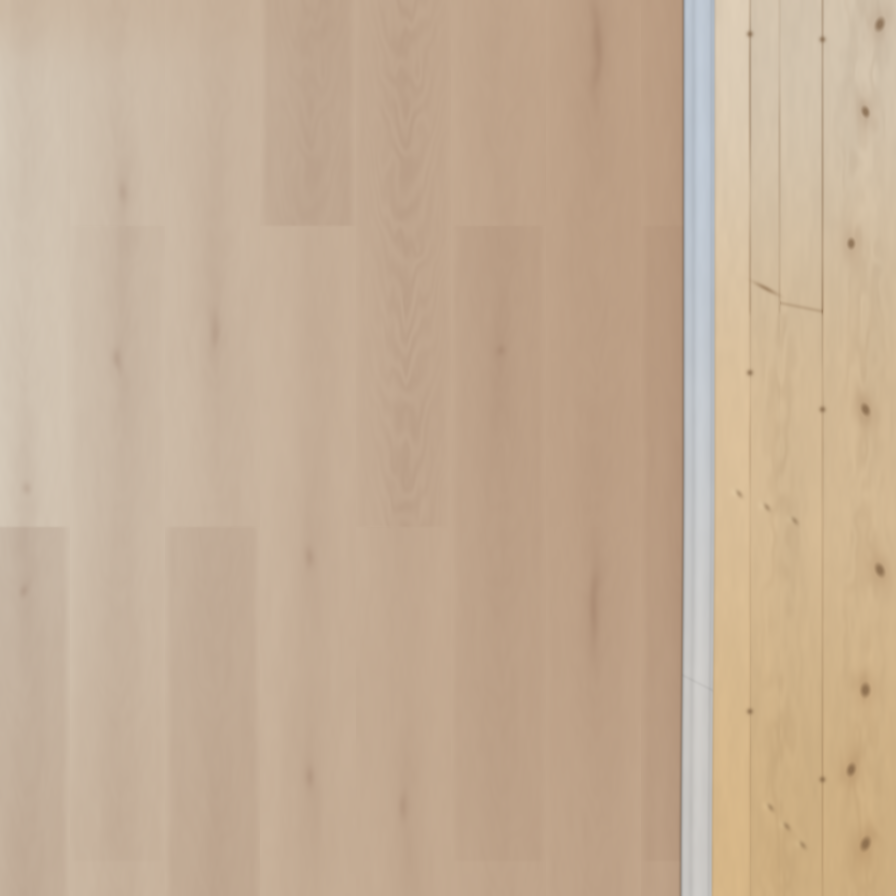
A WebGL 2 fragment shader for this texture:

```glsl
#version 300 es
precision highp float;
// Pale oak plank floor beside a blue-grey metal strip and knotty pine boards.
uniform vec2 u_resolution;
out vec4 fragColor;

// Floor
const float PLANK_W = 0.1063, PLANK_X0 = -0.0283, PLANK_LEN = 0.709;
const float JOINT_EVEN = 0.412, JOINT_ODD = 0.748, JOINT_SOFT = 0.0025;
const vec3 OAK_LEFT = vec3(0.82, 0.77, 0.705);
const vec3 OAK_RIGHT = vec3(0.738, 0.622, 0.52);
const vec3 OAK_WARM = vec3(0.76, 0.66, 0.56);
const vec3 STAIN = vec3(0.75, 1.0, 1.1);
// Darkness of each plank column above and below its joint
const float TONE_UP[8] = float[](-0.01, 0.0, 0.005, 0.045, 0.02, 0.0, 0.01, 0.015);
const float TONE_LOW[8] = float[](0.055, 0.02, 0.045, 0.0, 0.0, 0.028, 0.01, 0.04);
// Per column: height of first knot, gap to the second, half length
const vec3 KNOT[8] = vec3[](vec3(0.34, 0.115, 0.007), vec3(0.6, 0.185, 0.012),
  vec3(0.63, 2, 0.02), vec3(0.378, -0.245, 0.011), vec3(0.1, 2, 0.015),
  vec3(0.609, 2, 0.006), vec3(0.32, 0.628, 0.045), vec3(0.3, 2, 0.01));

// Strip
const float STRIP_L = 0.763, STRIP_R = 0.7975, STRIP_LEAN = 0.003;
const vec3 STRIP_TOP = vec3(0.735, 0.77, 0.81);
const vec3 STRIP_LOW = vec3(0.79, 0.78, 0.765);

// Pine
const float SEAM_A = 0.837, SEAM_B = 0.87, SEAM_C = 0.918;
const vec3 PINE_TOP = vec3(0.825, 0.765, 0.68);
const vec3 PINE_MID = vec3(0.825, 0.725, 0.585);
const vec3 PINE_LOW = vec3(0.805, 0.685, 0.51);
const vec3 KNOT_BROWN = vec3(0.46, 0.35, 0.24);

float hash(vec2 p) {
  vec3 q = fract(p.xyx * 0.1031);
  q += dot(q, q.yzx + 33.33);
  return fract((q.x + q.y) * q.z);
}

float noise(vec2 p) {
  vec2 i = floor(p), f = fract(p);
  f = f * f * (3.0 - 2.0 * f);
  return mix(mix(hash(i), hash(i + vec2(1, 0)), f.x),
             mix(hash(i + vec2(0, 1)), hash(i + 1.0), f.x), f.y);
}

// Vertical wood fibres, centred on zero
float fibre(vec2 p) {
  return 0.45 * noise(p * vec2(45, 4)) + 0.3 * noise(p * vec2(110, 18) + 7.0)
       + 0.25 * noise(p * vec2(210, 60) + 19.0) - 0.5;
}

// Soft elliptical spot and soft line
float spot(vec2 d, vec2 radius) { d /= radius; return exp(-dot(d, d)); }
float seam(float x, float w) { return exp(-x * x / (w * w)); }

// Arched growth rings
float arches(vec2 d, vec2 freq) {
  float n = noise(d * vec2(70, 22) + 40.0) + 0.5 * noise(d * vec2(150, 50));
  return 0.5 + 0.5 * sin(d.y * freq.y + d.x * d.x * freq.x + 7.0 * n);
}

vec3 oakFloor(vec2 p) {
  float u = clamp(p.x / STRIP_L, 0.0, 1.0);
  vec3 col = mix(OAK_LEFT, OAK_RIGHT, 1.0 - pow(1.0 - u, 1.4));
  col = mix(col, OAK_WARM, 0.4 * (1.0 - smoothstep(0.0, 0.5, p.y)));
  col = mix(col, OAK_WARM, 0.45 * smoothstep(0.9, 1.0, p.y) * (1.0 - u));

  // Plank tone on either side of the joint
  float g = (p.x - PLANK_X0) / PLANK_W, f = fract(g);
  int c = clamp(int(g), 0, 7);
  float y = p.y - ((c & 1) == 1 ? JOINT_ODD : JOINT_EVEN);
  float above = smoothstep(-JOINT_SOFT, JOINT_SOFT, y);
  float tone = mix(TONE_LOW[c], TONE_UP[c], above);
  tone *= mix(0.3, 1.0, smoothstep(-JOINT_SOFT, JOINT_SOFT, y + PLANK_LEN));
  float side = min(f, 1.0 - f) * PLANK_W;
  tone *= smoothstep(-0.002, 0.01, side);

  // Heartwood, fibres and arched grain
  float id = float(c) + 8.0 * step(0.0, y), mid = f - 0.53;
  tone += 0.022 * (seam(mid, 0.22) - 0.4) + 0.042 * fibre(p + id * 3.7);
  vec2 d = vec2(mid * PLANK_W, p.y);
  float figured = c == 4 ? above : c == 3 ? 0.5 * above : 0.2;
  tone += 0.035 * figured * seam(mid, 0.28) * (arches(d, vec2(-9000, 150)) - 0.3);

  // Knots and dark streaks
  d.x += 0.008 * (noise(vec2(p.y * 30.0, c)) - 0.5);
  for (int k = 0; k < 2; k++) {
    vec2 q = d - vec2(0, KNOT[c].x + float(k) * KNOT[c].y);
    tone += 0.07 * spot(q, vec2(0.005, KNOT[c].z)) + 0.025 * spot(q, vec2(0.012, 0.09));
  }
  tone += 0.02 * smoothstep(-0.03, 0.0, p.x - STRIP_L);
  return col * (1.0 - tone * STAIN);
}

vec3 metalStrip(vec2 p, float x) {
  vec3 col = mix(STRIP_LOW, STRIP_TOP, smoothstep(0.15, 0.85, p.y));
  float grooves = 0.05 * seam(x - 0.011, 0.003) + 0.06 * seam(x - 0.031, 0.002);
  float scratch = 0.04 * seam(p.y - 0.238 + 0.5 * (x - 0.017), 0.002);
  return col * (1.0 - grooves - scratch + 0.03 * seam(x - 0.019, 0.006) + 0.05 * fibre(p));
}

vec3 pineBoards(vec2 p, float aa) {
  vec3 col = mix(PINE_LOW, PINE_MID, smoothstep(0.0, 0.55, p.y));
  col = mix(col, PINE_TOP, smoothstep(0.5, 0.95, p.y));
  float board = step(SEAM_A, p.x) + step(SEAM_B, p.x) + step(SEAM_C, p.x);
  float upper = smoothstep(0.645, 0.655, p.y);
  col *= 1.0 + 0.04 * (1.0 - step(SEAM_A, p.x)) + 0.07 * fibre(p + board * 5.3);

  // Growth rings, worn seams and board ends
  vec2 r = p - vec2(0.964, 0), l = p - vec2(0.872, 0);
  float lines = 0.04 * arches(r, vec2(5000, 22)) * seam(r.x, 0.025)
              + 0.04 * arches(l, vec2(7000, 18)) * seam(l.x, 0.02) * (1.0 - upper);
  float wear = (0.3 + 0.7 * noise(p * vec2(30, 14))) * mix(0.5, 1.0, upper);
  lines += wear * (0.2 * seam(p.x - SEAM_A, 0.0016) + 0.24 * seam(p.x - SEAM_C, 0.0016)
         + 0.12 * upper * seam(p.x - SEAM_B, 0.0016));
  if (board == 2.0) lines += 0.1 * seam(p.y - 0.662 + 0.2 * (p.x - SEAM_B), 0.0025);
  vec2 crack = p - vec2(0.855, 0.678);
  lines += 0.25 * spot(crack + vec2(0, 0.5 * crack.x), vec2(0.012, 0.003));
  col *= 1.0 - lines * vec3(0.8, 1.0, 1.2);

  // Large knots wander down the right board
  float dark = 0.0, halo = 0.0;
  for (float k = 0.0; k < 8.0; k++) {
    vec2 q = p - vec2(0.966 + 0.016 * cos(k * 1.571),
                      0.952 - 0.134 * k - 0.059 * cos((k - 4.5) * 0.967));
    float size = 0.004 + 0.003 * hash(vec2(k, 3));
    q.x += 0.5 * q.y * (hash(vec2(k, 8)) - 0.5);
    dark += 0.65 * (1.0 - smoothstep(size * 0.2, size + aa, length(q * vec2(1, 0.7))));
    halo += spot(q, vec2(0.012, 0.022));
  }
  // Pin knots along the seams, then slanted rows of nicks
  for (float k = 0.0; k < 3.0; k++) {
    dark += 0.6 * spot(p - vec2(SEAM_A, 0.962 - 0.378 * k), vec2(0.0035));
    dark += 0.6 * spot(p - vec2(SEAM_C, 0.956 - 0.413 * k), vec2(0.0035));
    for (float j = 0.0; j < 2.0; j++) {
      vec2 start = mix(vec2(0.825, 0.449), vec2(0.86, 0.099), j);
      vec2 q = p - start - k * mix(vec2(0.031, -0.015), vec2(0.018, -0.021), j);
      dark += 0.4 * spot(q + vec2(0, 0.6 * q.x), vec2(0.004));
      halo -= 0.8 * spot(q + vec2(0.004, -0.002), vec2(0.005));
    }
  }
  col *= 1.0 - 0.08 * halo * vec3(0.7, 1.0, 1.2);
  return mix(col, KNOT_BROWN, min(dark, 0.85));
}

void main() {
  vec2 p = gl_FragCoord.xy / u_resolution;
  float aa = max(0.0016, 1.0 / u_resolution.y);
  float lean = STRIP_LEAN * (1.0 - smoothstep(0.0, 0.5, p.y));
  float left = p.x - STRIP_L + lean, right = p.x - STRIP_R + lean;

  vec3 col = mix(oakFloor(p), metalStrip(p, left), smoothstep(-aa, aa, left));
  col = mix(col, pineBoards(p, aa), smoothstep(-aa, aa, right));
  col *= 1.0 - 0.2 * seam(left, 0.002) - 0.07 * seam(right, 0.002);
  fragColor = vec4(col, 1);
}
```
